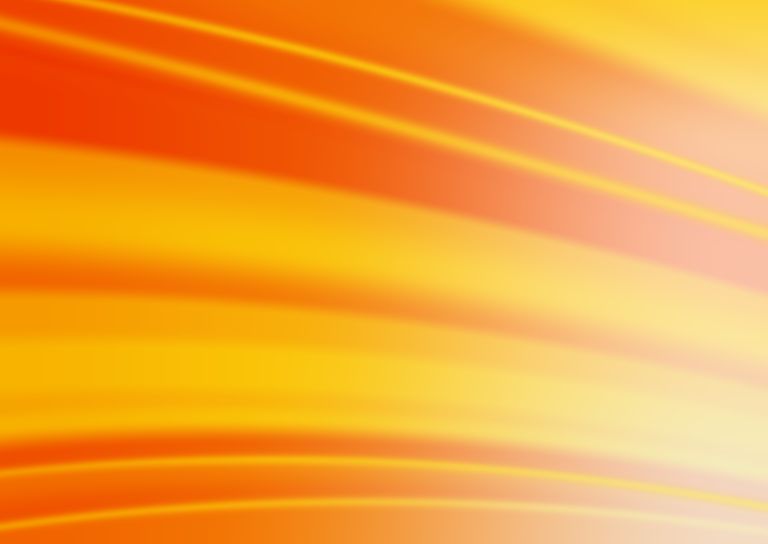
Write a Shadertoy shader that draws this background.

```glsl
// Soft, curved ribbons of red, orange and yellow fanning across the canvas.
// A bent coordinate orders the ribbons, a warmth value picks red or yellow,
// and a pale glow from the right washes them out; thin streaks lie on top.

// Blends the warmth towards a new level across a soft edge.
float ramp(float warmth, float level, float from, float to, float s) {
    return mix(warmth, level, smoothstep(from, to, s));
}

// Soft streak along the parabola c.x + c.y * x + c.z * x^2.
float streak(vec2 p, vec3 c, float width) {
    float slope = c.y + 2.0 * c.z * p.x;
    float d = (p.y - c.x - (c.y + c.z * p.x) * p.x) / (width * sqrt(1.0 + 0.5 * slope * slope));
    return exp(-d * d);
}

// Warmth across the fan, from the top ribbon to the bottom one.
float ribbons(float s) {
    float w = 1.0 - 0.12 * smoothstep(-0.52, -0.38, s);
    w = ramp(w, 0.97, -0.44, -0.36, s);
    w = ramp(w, 0.27, -0.33, -0.23, s);
    w = ramp(w, 0.10, -0.17, 0.00, s);
    w = ramp(w, 0.02, 0.06, 0.16, s);
    w = ramp(w, 0.70, 0.232, 0.275, s);
    w = ramp(w, 0.97, 0.27, 0.40, s);
    w = ramp(w, 0.38, 0.41, 0.515, s);
    w = ramp(w, 0.80, 0.515, 0.555, s);
    w = ramp(w, 1.02, 0.60, 0.65, s);
    w = ramp(w, 0.88, 0.70, 0.745, s);
    w = ramp(w, 0.98, 0.75, 0.78, s);
    w = ramp(w, 0.20, 0.785, 0.84, s);
    w = ramp(w, 0.42, 0.865, 0.885, s);
    w = ramp(w, 0.22, 0.89, 0.95, s);
    return ramp(w, 0.36, 0.965, 0.99, s);
}

void mainImage(out vec4 fragColor, in vec2 fragCoord) {
    vec2 p = fragCoord / iResolution.xy;
    p.y = 1.0 - p.y;

    // Invert the family of parabolas: s is the height at the left edge
    float x2 = p.x * p.x;
    float s = (p.y - 0.295 * p.x - 0.092 * x2) / (1.0 - 0.52 * p.x + 0.135 * x2);
    float warmth = ribbons(s);

    // Thin bright streaks, with a dark seam below the upper pair
    float upper = streak(p, vec3(-0.026, 0.247, 0.133), 0.0100);
    float second = streak(p, vec3(0.043, 0.341, 0.046), 0.0150);
    float seam = streak(p, vec3(0.088, 0.341, 0.030), 0.012);
    float lower = streak(p, vec3(0.871, -0.146, 0.208), 0.0100);
    float bottom = streak(p, vec3(0.969, -0.194, 0.203), 0.0095);
    warmth -= 0.08 * seam;
    warmth = mix(warmth, 0.65 + 0.3 * p.x, second);
    warmth = mix(warmth, 0.75 + 0.3 * p.x, upper);
    warmth = mix(warmth, 0.75 + 0.25 * p.x, lower);
    warmth = mix(warmth, 0.85, 0.9 * bottom);

    // Pale glow on the right, weaker near the top
    float glow = smoothstep(mix(0.40, 0.25, p.y), 0.97, p.x) * smoothstep(-0.08, 0.28, p.y);
    glow *= 1.0 - 0.3 * max(max(upper, second), lower);

    vec3 red = mix(vec3(0.93, 0.21, 0.0), vec3(0.94, 0.34, 0.01), smoothstep(0.0, 0.5, p.x));
    vec3 yellow = mix(vec3(0.97, 0.70, 0.0), vec3(0.98, 0.77, 0.03), smoothstep(0.0, 0.4, p.x));
    yellow = mix(yellow, vec3(0.99, 0.81, 0.14), smoothstep(0.4, 0.8, p.x));
    vec3 pink = mix(vec3(0.98, 0.75, 0.65), vec3(0.95, 0.82, 0.77), smoothstep(0.5, 1.0, p.y));
    vec3 cream = mix(vec3(0.99, 0.90, 0.60), vec3(0.96, 0.92, 0.74), smoothstep(0.55, 0.9, p.y));

    vec3 color = mix(mix(red, pink, glow), mix(yellow, cream, glow), clamp(warmth, 0.0, 1.0));
    fragColor = vec4(color, 1.0);
}
```
